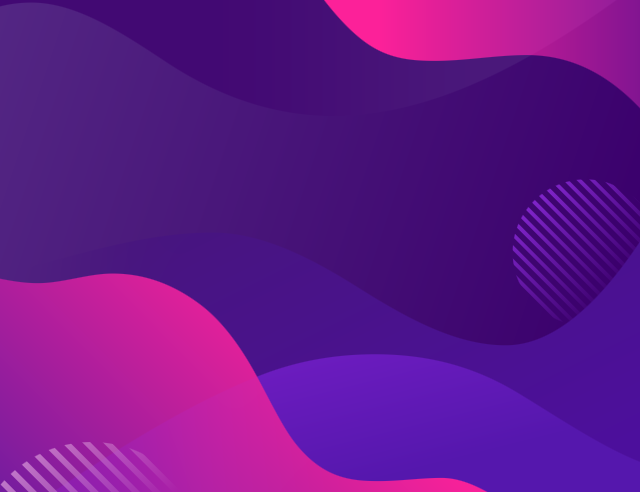
A Shadertoy shader for this background:

```glsl
// Layered flowing waves in violet and pink, with two fading striped discs.

#define ASPECT 0.768
#define DISC_A vec3(0.915, 0.374, 0.114)
#define DISC_B vec3(0.143, -0.107, 0.185)
#define PITCH_A 0.0148
#define PITCH_B 0.0228
#define STRIPE_FILL 0.40
#define HOT_PINK vec3(0.99, 0.13, 0.60)
#define STRIPE_VIOLET vec3(0.50, 0.14, 0.79)
#define STRIPE_PALE vec3(0.84, 0.58, 0.84)

// Smooth curve through knots of (x, height, slope).
float curve(float x, vec3 k[5]) {
    x = clamp(x, k[0].x, k[4].x);
    int i = 0;
    for (int j = 1; j < 4; j++) if (x >= k[j].x) i = j;
    vec3 a = k[i], b = k[i + 1];
    float w = b.x - a.x;
    float t = (x - a.x) / w, s = 1.0 - t;
    return mix(a.y, b.y, t * t * (3.0 - 2.0 * t))
         + w * t * s * (a.z * s - b.z * t);
}

// Coverage of the negative side of a field, one pixel soft.
float inside(float d) {
    return clamp(0.5 - d / max(fwidth(d), 1e-5), 0.0, 1.0);
}

// Diagonal stripes in a disc, fading towards the lower right.
float stripes(vec2 p, vec3 disc, float pitch, float phase, float fadeEnd) {
    vec2 q = p - disc.xy;
    float across = (q.x + q.y) * 0.7071 / pitch - phase;
    float along = (q.x - q.y) * 0.7071 / disc.z;
    float line = (abs(fract(across + 0.5) - 0.5) - 0.5 * STRIPE_FILL) * pitch;
    float px = ASPECT / iResolution.y;
    float cover = clamp(0.5 - line / px, 0.0, 1.0);
    float fade = clamp((fadeEnd - along) / (fadeEnd + 1.0), 0.0, 1.0);
    return cover * inside(length(q) - disc.z) * fade;
}

float upperWave(float x) {
    return curve(x, vec3[5](vec3(0.0, 0.758, 0.25), vec3(0.049, 0.764, 0.0),
        vec3(0.26, 0.671, -0.66), vec3(0.521, 0.587, 0.0), vec3(1.0, 0.795, 0.75)));
}

float middleWave(float x) {
    return curve(x, vec3[5](vec3(0.0, 0.339, 0.25), vec3(0.332, 0.405, 0.0),
        vec3(0.56, 0.319, -0.63), vec3(0.79, 0.229, 0.0), vec3(1.0, 0.391, 1.5)));
}

float violetHill(float x) {
    return curve(x, vec3[5](vec3(0.0, -0.056, 0.68), vec3(0.404, 0.181, 0.40),
        vec3(0.586, 0.215, 0.0), vec3(0.807, 0.156, -0.60), vec3(1.0, 0.047, -0.40)));
}

float cornerPink(float x) {
    return curve(x, vec3[5](vec3(0.45, 0.85, -1.6), vec3(0.573, 0.7005, -0.7),
        vec3(0.68, 0.673, 0.0), vec3(0.823, 0.682, 0.0), vec3(1.0, 0.599, -1.05)));
}

float lowerPink(float x) {
    if (x < 0.391)
        return curve(x, vec3[5](vec3(0.0, 0.333, -0.2), vec3(0.059, 0.326, 0.0),
            vec3(0.176, 0.341, 0.0), vec3(0.3125, 0.293, -0.75), vec3(0.391, 0.199, -1.7)));
    return curve(x, vec3[5](vec3(0.391, 0.199, -1.7), vec3(0.462, 0.0755, -1.25),
        vec3(0.592, 0.017, 0.0), vec3(0.69, 0.022, 0.0), vec3(0.85, -0.06, -0.7)));
}

void mainImage(out vec4 fragColor, in vec2 fragCoord) {
    vec2 p = fragCoord / iResolution.xy * vec2(1.0, ASPECT);
    float belowUpper = inside(p.y - upperWave(p.x));
    float inHill = inside(p.y - violetHill(p.x));

    // Dark backdrop, split by the upper wave
    vec3 sky = mix(vec3(0.26, 0.035, 0.45), vec3(0.29, 0.095, 0.48),
                   smoothstep(0.3, 0.8, p.x));
    float shade = clamp(0.9 * p.x + 0.3 * (ASPECT - p.y), 0.0, 1.0);
    vec3 field = mix(vec3(0.325, 0.15, 0.515), vec3(0.23, 0.0, 0.425), shade);
    vec3 color = mix(sky, field, belowUpper);

    // Violet striped disc, tucked behind the middle wave
    color = mix(color, STRIPE_VIOLET, stripes(p, DISC_A, PITCH_A, 0.92, 0.7));

    // Indigo middle wave, emerging from the left
    float depth = clamp((0.5 * p.x + 0.4 - p.y) / 0.8, 0.0, 1.0);
    vec3 indigo = mix(vec3(0.275, 0.085, 0.48), vec3(0.30, 0.06, 0.61), depth);
    color = mix(color, indigo,
                inside(p.y - middleWave(p.x)) * smoothstep(0.02, 0.3, p.x));

    // Bright violet hill
    vec3 hill = mix(vec3(0.335, 0.09, 0.68), vec3(0.425, 0.11, 0.75),
                    clamp((p.y - 0.25 * (p.x - 0.5)) / 0.22, 0.0, 1.0));
    color = mix(color, hill, inHill);

    // Lower pink body with the hill glowing through it
    float warm = clamp((0.7 * p.x + 0.69 * p.y) / 0.515, 0.0, 1.0);
    vec3 pink = mix(vec3(0.455, 0.11, 0.62), vec3(0.97, 0.13, 0.60), warm);
    vec3 glow = mix(vec3(0.58, 0.13, 0.80), vec3(0.78, 0.15, 0.70),
                    smoothstep(0.1, 0.4, p.x));
    pink = mix(pink, glow, 0.35 * inHill * (1.0 - smoothstep(0.3, 0.6, p.x)));
    pink = mix(pink, STRIPE_PALE, 0.75 * stripes(p, DISC_B, PITCH_B, 0.47, 0.1));
    color = mix(color, pink, inside(p.y - lowerPink(p.x)));

    // Pink corner, with a faint veil above the upper wave
    float cool = clamp((p.x - 0.59) / 0.41, 0.0, 1.0);
    vec3 corner = mix(HOT_PINK, vec3(0.51, 0.08, 0.57), cool);
    corner += 0.03 * (1.0 - belowUpper) * smoothstep(0.6, 0.95, p.x);
    color = mix(color, corner, inside(cornerPink(p.x) - p.y));

    fragColor = vec4(color, 1.0);
}
```
